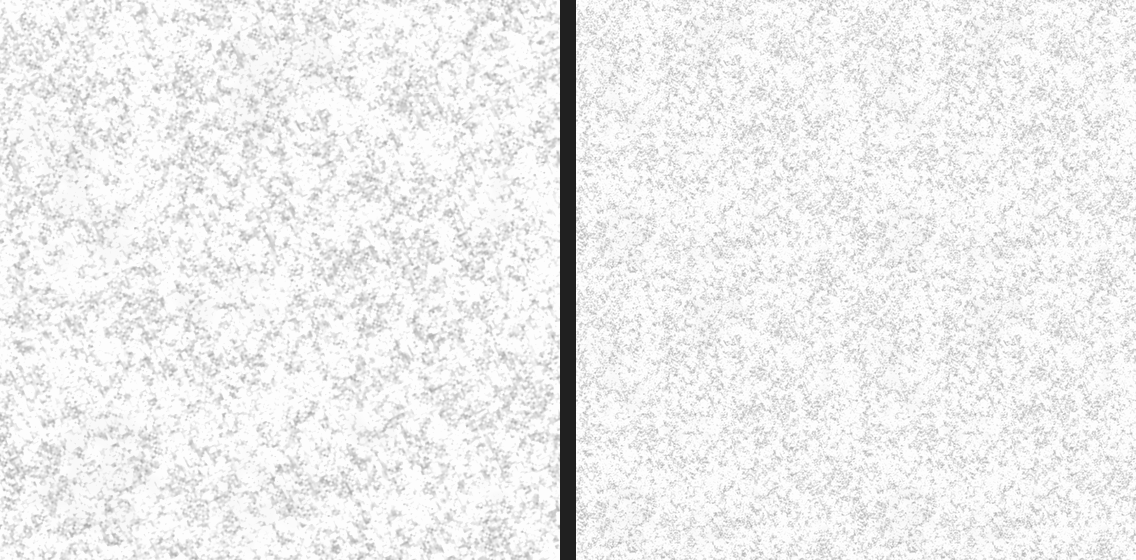
Left, the tile; right, the same tile 2 across and 2 down.
A three.js fragment shader for this texture:

```glsl
// Worn white plaster with clustered grey speckles, faint smudges and scratches
varying vec2 vUv;

float hash(vec2 p) {
  return fract(sin(dot(p, vec2(127.1, 311.7))) * 43758.5453);
}

// Value noise centred on zero, wrapping after a whole number of cells
float wrapNoise(vec2 uv, float cells, float seed) {
  vec2 p = uv * cells;
  vec2 i = floor(p);
  vec2 f = fract(p);
  f = f * f * (3.0 - 2.0 * f);
  vec2 a = mod(i, cells);
  vec2 b = mod(i + 1.0, cells);
  float low = mix(hash(a + seed), hash(vec2(b.x, a.y) + seed), f.x);
  float high = mix(hash(vec2(a.x, b.y) + seed), hash(b + seed), f.x);
  return mix(low, high, f.y) - 0.5;
}

// Ragged islands of wear with clean gaps between them, from 0 to 1
float islands(vec2 uv) {
  float sum = 0.25 * wrapNoise(uv, 15.0, 18.7)
    + 0.36 * wrapNoise(uv, 31.0, 34.7)
    + 0.6 * wrapNoise(uv, 62.0, 65.7)
    + 0.48 * wrapNoise(uv, 117.0, 120.7);
  return smoothstep(-0.2, 0.2, sum);
}

// Fine stipple on grids turned by whole-number matrices, so it still wraps
float stipple(vec2 uv) {
  return 0.4 * wrapNoise(mat2(3.0, 1.0, -1.0, 3.0) * uv, 50.0, 23.0)
    + 0.85 * wrapNoise(mat2(2.0, -1.0, 1.0, 2.0) * uv, 107.0, 71.0);
}

// Short thin strokes, mostly flat or slanted, measured across the wrapped edges
float scratches(vec2 uv) {
  float mark = 0.0;
  for (int i = 0; i < 18; i++) {
    float id = float(i);
    vec2 centre = vec2(hash(vec2(id, 1.3)), hash(vec2(id, 5.9)));
    float angle = 1.2 * hash(vec2(id, 8.1)) * step(0.4, hash(vec2(id, 2.2)));
    vec2 dir = vec2(cos(angle), sin(angle));
    float halfLength = mix(0.01, 0.03, hash(vec2(id, 9.4)));
    vec2 d = fract(uv - centre + 0.5) - 0.5;
    d -= dir * clamp(dot(d, dir), -halfLength, halfLength);
    mark = max(mark, 1.0 - smoothstep(0.0005, 0.0025, length(d)));
  }
  return mark;
}

void main() {
  // Bend the noise grid slightly so the islands get irregular outlines
  vec2 bend = vec2(wrapNoise(vUv, 48.0, 11.0), wrapNoise(vUv, 48.0, 47.0));
  vec2 uv = vUv + 0.006 * bend;

  // Stipple shows mainly on the islands
  float wear = max(0.0, 1.7 * (islands(uv) - 0.5) + 4.0 * stipple(vUv) + 0.36);

  // Scratches scrape the grains away
  wear *= 1.0 - 0.75 * scratches(vUv + 0.003 * bend);
  float ink = 0.075 * wear + 0.006 * wear * wear;

  // Pale clouds of dust
  float cloud = wrapNoise(uv, 9.0, 83.0) + 0.5 * wrapNoise(uv, 36.0, 91.0);
  float smudge = 0.015 * smoothstep(0.2, 0.45, cloud);

  gl_FragColor = vec4(vec3(0.992 - ink - smudge), 1.0);
}
```
